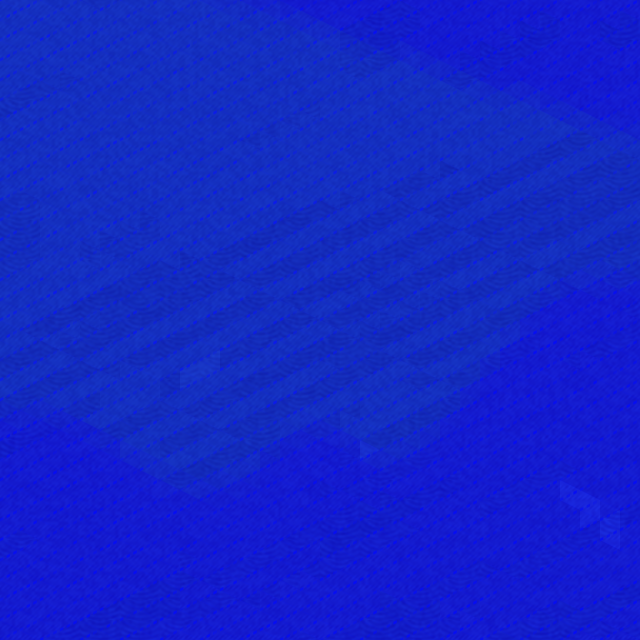
This pattern is drawn by a Shadertoy shader. Its source:

```glsl
// Deep blue isometric weave: 32 columns of small triangles, each flat in tone.
// Each triangle takes its tone from broad regions and stepped diagonal stripes,
// then gets short strokes or nested arcs, and seams broken into bright dots.

float hash(vec2 p) {
    return fract(sin(dot(p, vec2(127.1, 311.7))) * 43758.5453);
}

float noise(vec2 p) {
    vec2 i = floor(p), f = fract(p);
    f = f * f * (3.0 - 2.0 * f);
    return mix(mix(hash(i), hash(i + vec2(1, 0)), f.x),
               mix(hash(i + vec2(0, 1)), hash(i + vec2(1, 1)), f.x), f.y);
}

// Positive inside the lighter, greener band that crosses the canvas.
float bandDistance(vec2 c) {
    float lower = 0.355 - 0.12 * smoothstep(0.08, 0.31, c.x)
                + 0.33 * smoothstep(0.55, 0.93, c.x)
                + 0.10 * exp(-pow((c.x - 0.5) / 0.1, 2.0));
    float upper = 1.13 - 0.345 * c.x;
    return min(c.y - lower, upper - c.y);
}

// Few worn, paler triangles.
float palePatch(vec2 c) {
    vec2 rising = c - vec2(0.312, 0.42);
    vec2 falling = c - vec2(0.92, 0.2);
    float d = max(abs(rising.x) - 0.032, abs(rising.y - 0.5 * rising.x) - 0.018);
    d = min(d, max(abs(falling.x) - 0.045, abs(falling.y + 0.7 * falling.x) - 0.017));
    d = min(d, length(c - vec2(0.573, 0.297)) - 0.011);
    return step(d, 0.0);
}

vec3 weave(vec2 uv) {
    // Skewed lattice: x counts columns, y counts rising diagonals.
    vec2 p = uv * 32.0;
    vec2 lattice = vec2(p.x, p.y - 0.5 * p.x);
    vec2 cell = floor(lattice), f = fract(lattice);
    float upperHalf = step(1.0, f.x + f.y);
    vec2 mid = cell + (1.0 + upperHalf) / 3.0;
    vec2 center = vec2(mid.x, mid.y + 0.5 * mid.x) / 32.0;
    float rnd = hash(cell + 37.0 * upperHalf);

    // Region and stripe tone, constant over a triangle.
    float band = smoothstep(-0.035, 0.035, bandDistance(center) + 0.008 * (rnd - 0.5));
    float patches = noise(vec2(center.x * 5.0, (center.y - 0.5 * center.x) * 17.0) + 3.0);
    float fallingRow = cell.x + cell.y + upperHalf;
    float stripeTop = 0.47 + 0.5 * center.x - 0.17 * center.x * center.x;
    float striped = step(center.y, stripeTop)
                  * step(mod(cell.y + floor(fallingRow / 8.0), 2.0), 0.5)
                  * step(0.2, patches);
    float dark = max(striped * band, step(0.78, patches) * mix(0.8, 0.6, band));
    dark = max(dark, 0.4 * striped * step(0.5, patches));

    vec3 deep = mix(vec3(0.08, 0.105, 0.81), vec3(0.07, 0.115, 0.775), dark);
    vec3 light = mix(vec3(0.08, 0.185, 0.75), vec3(0.075, 0.167, 0.725), dark);
    vec3 color = mix(deep, light, band);
    color += 0.006 * (rnd - 0.5);
    color += palePatch(center) * vec3(0.015, 0.035, 0.04);

    // Fine texture: short strokes on plain triangles, nested arcs on dark ones.
    float strokes = sin(6.2832 * (2.0 * lattice.x - 4.0 * lattice.y))
                  * (0.5 + 0.5 * sin(6.2832 * (lattice.x + 2.0 * lattice.y)));
    vec2 fan = vec2(mod(p.x, 2.0) - 1.0, fract(lattice.y + 0.5 * mod(p.x, 2.0)));
    float arcs = sin(26.0 * length(vec2(fan.x * 0.7, fan.y - 1.2)))
               * (0.3 + 0.7 * noise(p * 3.0));
    float grain = noise(p * 6.0) - 0.5;
    color += mix(strokes, arcs, step(0.35, dark)) * vec3(0.006, 0.018, 0.022);
    color += grain * vec3(0.012, 0.035, 0.04);

    // Rising seams broken into dots of uneven strength, with faint falling ones.
    float seamRow = floor(lattice.y + 0.5);
    float dots = smoothstep(-0.5, 0.4, sin(6.2832 * 3.0 * p.x))
               * (0.3 + 0.7 * hash(vec2(floor(p.x * 3.0), seamRow)));
    float rising = (1.0 - smoothstep(0.03, 0.11, abs(lattice.y - seamRow))) * dots;
    float falling = 1.0 - smoothstep(0.02, 0.07, abs(fract(f.x + f.y + 0.5) - 0.5));
    float seam = max(rising, falling * 0.12);
    return mix(color, mix(vec3(0.02, 0.05, 0.96), vec3(0.04, 0.1, 0.93), band), seam);
}

void mainImage(out vec4 fragColor, in vec2 fragCoord) {
    // Four samples per pixel smooth every edge.
    vec3 color = vec3(0.0);
    for (int i = 0; i < 4; i++) {
        vec2 offset = vec2(i % 2, i / 2) * 0.5 - 0.25;
        color += weave((fragCoord + offset) / iResolution.xy);
    }
    fragColor = vec4(color / 4.0, 1.0);
}
```
